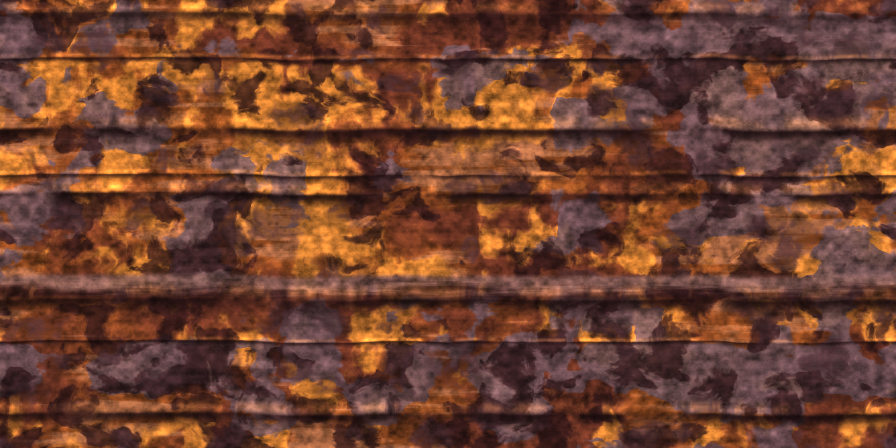
A WebGL 1 fragment shader for this texture:

```glsl
precision highp float;
uniform vec2 u_resolution;

const vec3 DARK  = vec3(0.17, 0.08, 0.09);
const vec3 RUST  = vec3(0.40, 0.19, 0.13);
const vec3 BROWN = vec3(0.57, 0.29, 0.13);
const vec3 OCHRE = vec3(0.85, 0.51, 0.20);
const vec3 TAN   = vec3(0.64, 0.41, 0.29);
const vec3 SLATE = vec3(0.40, 0.30, 0.33);

// Seam heights and thicknesses, as fractions of the canvas height
const vec4 MAJOR_Y = vec4(0.073, 0.328, 0.565, 0.708);
const vec4 MAJOR_W = vec4(0.012, 0.014, 0.011, 0.013);
const vec4 MINOR_Y = vec4(0.237, 0.608, 0.868, 0.967);
const vec4 MINOR_W = vec4(0.004, 0.005, 0.005, 0.012);
const float SEAM_WOBBLE = 0.016;
const float SEAM_DEPTH = 0.85;
const float LIP_GAIN = 0.28;
const vec2 RIDGE = vec2(0.334, 0.385);
const vec2 BLOB_CELLS = vec2(20.0, 11.0);
const float BLOB_CHANCE = 0.42;
const float GRAIN = 1.1;
const float RELIEF = 1.5;

float hash(vec2 p) {
  vec3 q = fract(p.xyx * vec3(0.1031, 0.1030, 0.0973));
  q += dot(q, q.yzx + 33.33);
  return fract((q.x + q.y) * q.z);
}

// Value noise that wraps over the unit square
float noise(vec2 uv, vec2 cells) {
  vec2 p = uv * cells;
  vec2 i = floor(p);
  vec2 f = fract(p);
  f = f * f * (3.0 - 2.0 * f);
  vec2 a = mod(i, cells);
  vec2 b = mod(i + 1.0, cells);
  vec2 seed = cells.yx * 1.7;
  return mix(mix(hash(a + seed), hash(vec2(b.x, a.y) + seed), f.x),
             mix(hash(vec2(a.x, b.y) + seed), hash(b + seed), f.x), f.y);
}

float fbm(vec2 uv, vec2 cells) {
  float sum = 0.0;
  float gain = 0.5;
  for (int i = 0; i < 5; i++) {
    sum += gain * noise(uv, cells);
    cells *= 2.0;
    gain *= 0.5;
  }
  return sum / 0.97;
}

float band(float y, float low, float high) {
  return smoothstep(low - 0.008, low + 0.008, y)
       * (1.0 - smoothstep(high - 0.008, high + 0.008, y));
}

// x: shadow cast below the overlap, y: light on the lip above it
vec2 seam(float d, float width) {
  float fall = d < 0.0 ? width * 1.5 : width * 0.5;
  float lip = (d - width * 1.5) / width;
  return vec2(exp(-d * d / (fall * fall)), exp(-lip * lip));
}

// Scattered dark corrosion spots
float blobs(vec2 uv) {
  vec2 p = uv * BLOB_CELLS;
  float cover = 0.0;
  for (int j = -1; j <= 1; j++) {
    for (int i = -1; i <= 1; i++) {
      vec2 cell = floor(p) + vec2(float(i), float(j));
      vec2 id = mod(cell, BLOB_CELLS);
      vec2 jitter = vec2(hash(id + 5.3), hash(id + 17.9));
      float radius = mix(0.22, 0.55, hash(id + 41.7));
      float d = length((p - cell - jitter) * vec2(0.8, 1.0));
      float present = step(hash(id + 71.1), BLOB_CHANCE);
      cover = max(cover, present * (1.0 - smoothstep(radius * 0.55, radius, d)));
    }
  }
  return cover;
}

void main() {
  vec2 uv = gl_FragCoord.xy / u_resolution;
  vec2 warp = vec2(fbm(uv, vec2(24.0, 12.0)), fbm(uv + 0.43, vec2(22.0, 14.0))) - 0.5;
  vec2 st = uv + warp * vec2(0.04, 0.07);
  float y = uv.y + SEAM_WOBBLE * (fbm(uv * vec2(1.0, 0.0), vec2(9.0, 3.0)) - 0.5);

  // Surface fields
  float broad = fbm(st, vec2(8.0, 6.0));
  float patches = fbm(st + 0.37, vec2(18.0, 12.0));
  float drips = fbm(st, vec2(44.0, 5.0));
  float flakes = fbm(st + 0.71, vec2(14.0, 9.0));
  float pits = fbm(st + 0.19, vec2(30.0, 18.0));
  float fine = fbm(uv, vec2(110.0, 60.0));
  float streaks = fbm(uv, vec2(12.0, 64.0));

  // Character of each plate
  float brightPlate = band(y, 0.712, 0.862);
  float middlePlates = band(y, 0.39, 0.70);
  float greyPlate = band(y, 0.08, 0.235);
  float topPlate = band(y, 0.868, 0.962);
  float ochreBias = 0.08 * brightPlate + 0.035 * middlePlates
                  + 0.03 * band(y, 0.24, 0.325) - 0.03 * greyPlate - 0.06 * topPlate;
  float slateBias = 0.07 * greyPlate + 0.045 * topPlate - 0.03 * middlePlates;

  // Rust layers
  vec3 color = mix(RUST, BROWN, smoothstep(0.38, 0.60, broad + 0.5 * ochreBias));
  color = mix(color, TAN, 0.7 * smoothstep(0.53, 0.63, streaks * 0.4 + broad * 0.6));
  float ochre = patches * 0.6 + drips * 0.4 + ochreBias;
  color = mix(color, OCHRE, 0.9 * smoothstep(0.51, 0.62, ochre));
  color = mix(color, SLATE, 0.85 * smoothstep(0.555, 0.59, flakes + slateBias));
  color = mix(color, DARK, 0.75 * smoothstep(0.53, 0.64, pits + 0.4 * slateBias));
  float spot = blobs(st + warp * 0.03) * smoothstep(0.32, 0.55, fine * 0.5 + pits * 0.5);
  color = mix(color, mix(DARK, SLATE, 0.3), 0.75 * spot);

  // Rounded ridge
  float across = clamp((y - RIDGE.x) / (RIDGE.y - RIDGE.x), 0.0, 1.0);
  vec3 ridgeColor = mix(DARK, mix(SLATE, TAN, 0.35), smoothstep(0.1, 0.75, across + streaks - 0.5));
  color = mix(color, ridgeColor, 0.85 * band(y, RIDGE.x, RIDGE.y));

  // Overlapping seams
  vec2 fold = vec2(0.0);
  for (int i = 0; i < 4; i++) {
    fold = max(fold, seam(y - MAJOR_Y[i], MAJOR_W[i]));
    fold = max(fold, seam(y - MINOR_Y[i], MINOR_W[i]) * vec2(0.8, 1.0));
  }
  color += OCHRE * LIP_GAIN * fold.y * smoothstep(0.35, 0.6, drips);
  color = mix(color, DARK * 0.6, SEAM_DEPTH * fold.x * smoothstep(0.15, 0.5, patches));

  // Relief and grain
  float slope = flakes - fbm(st + vec2(0.71 - 0.003, 0.71 + 0.006), vec2(14.0, 9.0));
  color *= 1.0 + RELIEF * slope + GRAIN * (fine - 0.5) + 0.5 * (streaks - 0.5);
  gl_FragColor = vec4(clamp(color, 0.0, 1.0), 1.0);
}
```
